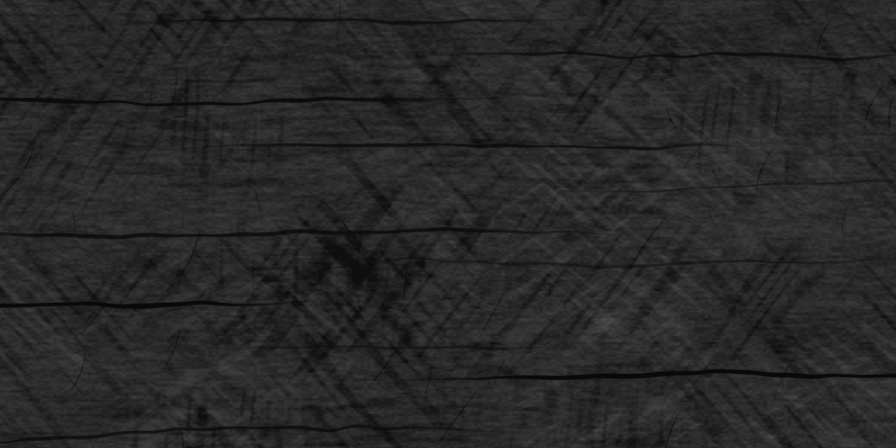
A Shadertoy shader for this texture:

```glsl
float hash(vec2 p) {
    vec3 q = fract(p.xyx * 0.1031);
    q += dot(q, q.yzx + 33.33);
    return fract((q.x + q.y) * q.z);
}

float noise(vec2 p) {
    vec2 i = floor(p), f = fract(p);
    f = f * f * (3.0 - 2.0 * f);
    return mix(mix(hash(i), hash(i + vec2(1, 0)), f.x),
               mix(hash(i + vec2(0, 1)), hash(i + vec2(1, 1)), f.x), f.y);
}

float fbm(vec2 p) {
    float sum = 0.0, amp = 0.533;
    for (int i = 0; i < 4; i++) {
        sum += amp * noise(p);
        p = p * 2.03 + 17.3;
        amp *= 0.5;
    }
    return sum;
}

// Patches of parallel saw marks running along one angle
float sawMarks(vec2 p, float angle, float seed) {
    float c = cos(angle), s = sin(angle);
    vec2 q = vec2(c * p.x + s * p.y, c * p.y - s * p.x);
    q.y += 0.02 * noise(q * 4.0 + seed);
    float patchMask = smoothstep(0.44, 0.64, fbm(p * vec2(2.3, 3.0) + seed));
    return patchMask * smoothstep(0.5, 0.9, noise(q * vec2(7.0, 85.0) + seed));
}

// Long tapered cracks, one per row
float cracks(vec2 p, float px) {
    float dark = 0.0;
    for (int i = 0; i < 11; i++) {
        float k = float(i), h = hash(vec2(k, 3.7));
        float y = (k + 0.3 + 0.4 * h) / 11.0;
        y += 0.05 * (fbm(vec2(p.x * 2.0, k * 9.1)) - 0.5);
        y += 0.009 * (noise(vec2(p.x * 15.0, k * 5.3)) - 0.5);
        float along = abs(p.x - 2.0 * fract(k * 0.618 + 0.2)) / (0.35 + 0.65 * hash(vec2(k, 8.2)));
        float taper = 1.0 - smoothstep(0.45, 1.0, along);
        float strength = taper * (0.4 + 0.6 * hash(vec2(k, 5.9)));
        float width = 0.0035 * strength * (0.5 + noise(vec2(p.x * 9.0, k * 3.0)));
        float d = abs(p.y - y);
        float core = 1.0 - smoothstep(width - 0.5 * px, width + 0.002 + 0.5 * px, d);
        dark = max(dark, strength * (core + 0.2 * exp(-d * 110.0)));
    }
    return min(dark, 1.0);
}

// Partial rings left by a round blade
float arcs(vec2 p) {
    float dark = 0.0;
    for (int i = 0; i < 9; i++) {
        float k = float(i), turn = k * 2.4 + 0.6;
        vec2 d = p - vec2(2.0 * fract(k * 0.618 + 0.6), fract(k * 0.414 + 0.8));
        d += 0.015 * (noise(p * 9.0 + k) - 0.5);
        float r = length(d * vec2(0.8, 1.0)) + 0.0001;
        float facing = dot(d / r, vec2(cos(turn), sin(turn)));
        float ring = smoothstep(0.55, 0.88, noise(vec2(r * 75.0, facing * 1.5 + k * 7.0)));
        float reach = smoothstep(0.03, 0.06, r) * (1.0 - smoothstep(0.1, 0.15, r));
        dark = max(dark, ring * reach * smoothstep(-0.1, 0.6, facing));
    }
    return dark;
}

// Short bent scratches across the grain
float scratches(vec2 p, float px) {
    float dark = 0.0;
    for (int i = 0; i < 40; i++) {
        float k = float(i);
        float h = hash(vec2(k, 1.3)), g = hash(vec2(k, 6.1));
        vec2 d = p - vec2(2.0 * h, hash(vec2(k, 9.4)));
        float x = d.x - (g - 0.4) * 1.3 * d.y - (h - 0.5) * 9.0 * d.y * d.y;
        float taper = 1.0 - smoothstep(0.3, 1.0, abs(d.y) / (0.025 + 0.06 * g));
        float line = 1.0 - smoothstep(0.0, 0.0025 + 0.5 * px, abs(x));
        dark = max(dark, line * taper * (0.4 + 0.6 * hash(vec2(k, 2.8))));
    }
    return dark;
}

void mainImage(out vec4 fragColor, in vec2 fragCoord) {
    vec2 p = fragCoord / iResolution.y;
    float px = 1.0 / iResolution.y;

    // Horizontal wood grain
    float grey = 0.168 + 0.07 * (fbm(p * vec2(5.0, 12.0)) - 0.5);
    grey += 0.055 * (noise(p * vec2(30.0, 150.0)) - 0.5);
    grey += 0.055 * (noise(p * vec2(130.0, 230.0) + 40.0) - 0.5);

    // Dark and pale tool marks
    grey -= 0.055 * sawMarks(p, -0.85, 3.0);
    grey -= 0.05 * sawMarks(p, 0.95, 21.0);
    grey -= 0.045 * sawMarks(p, 1.5, 47.0);
    grey -= 0.04 * sawMarks(p, 0.0, 63.0);
    grey += 0.04 * sawMarks(p, -0.7, 85.0);
    grey += 0.035 * sawMarks(p, 0.6, 102.0);
    grey -= 0.045 * arcs(p);
    grey -= 0.07 * scratches(p, px);

    grey = mix(max(grey, 0.06), 0.035, cracks(p, px));
    fragColor = vec4(vec3(grey), 1.0);
}
```
